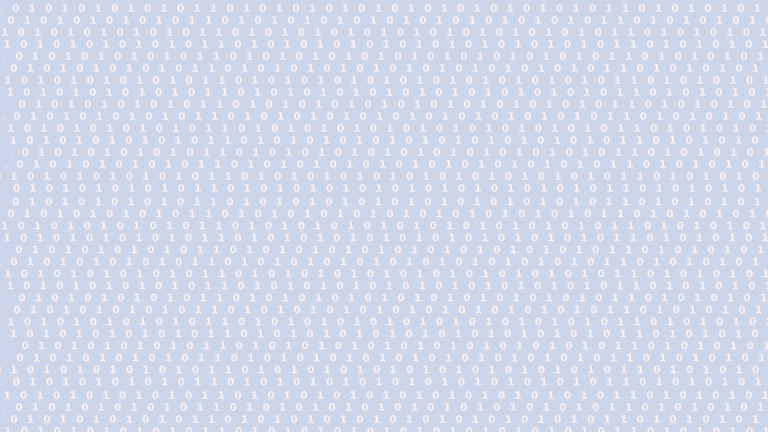
Write a Shadertoy shader that draws this pattern.

```glsl
// Approximate signed distance to an ellipse with radii r
float ellipse(vec2 p, vec2 r) {
    float k = length(p / r);
    return k * (k - 1.0) / max(length(p / (r * r)), 0.001);
}

float box(vec2 p, vec2 halfSize) {
    vec2 d = abs(p) - halfSize;
    return length(max(d, 0.0)) + min(max(d.x, d.y), 0.0);
}

// Bold oval ring
float zeroShape(vec2 p) {
    return max(ellipse(p, vec2(3.1, 3.85)), -ellipse(p, vec2(1.25, 2.6)));
}

// Stem with a foot and a slanted flag
float oneShape(vec2 p) {
    float stem = box(p - vec2(0.2, 0.0), vec2(0.95, 3.7));
    float foot = box(p - vec2(0.1, -3.05), vec2(2.75, 0.65));
    vec2 flag = p - vec2(-1.2, 2.8);
    flag.y -= 0.2 * flag.x;
    return min(min(stem, foot), box(flag, vec2(1.3, 0.65)));
}

// Distance from the left margin to the first digit of a row
float rowStart(float row) {
    float step4 = mod(row, 4.0);
    float stagger = step4 < 0.5 ? 0.0 : step4 < 1.5 ? -5.0 : step4 < 2.5 ? -11.0 : -8.6;
    return 15.8 + 3.1 * floor(row / 4.0) + stagger;
}

void mainImage(out vec4 fragColor, in vec2 fragCoord) {
    float pixel = 432.0 / iResolution.y;
    vec2 p = fragCoord * pixel;
    float pitch = 16.48;

    // Blocks of sixteen rows with a slightly wider gap between blocks
    float down = 432.0 - p.y - 2.0;
    float block = floor(down / 193.5);
    float local = down - block * 193.5;
    float line = clamp(floor(local / 12.0), 0.0, 15.0);
    float y = line * 12.0 + 6.0 - local;

    // The last, partial block begins further into the stagger
    float row = line + (block > 1.5 ? 3.0 : 0.0);
    float start = rowStart(row);
    float column = floor((p.x - start) / pitch + 0.5);
    vec2 q = vec2(p.x - start - column * pitch, y);

    // Alternating phrase of 25 digits, so two ones meet at each join
    float lead = mod(row, 4.0) > 1.5 && row < 14.5 ? 1.0 : 0.0;
    float phrase = mod(column - lead - 12.0, 25.0);
    bool isOne = mod(phrase, 2.0) < 0.5;
    float d = isOne ? oneShape(q) : zeroShape(q);

    // Cut the digits just left of each row start
    d = max(d, start - 14.5 - p.x);

    float ink = clamp(0.5 - d / pixel, 0.0, 1.0);
    vec3 color = mix(vec3(0.80, 0.84, 0.92), vec3(0.995, 0.945, 0.945), ink);
    fragColor = vec4(color, 1.0);
}
```
